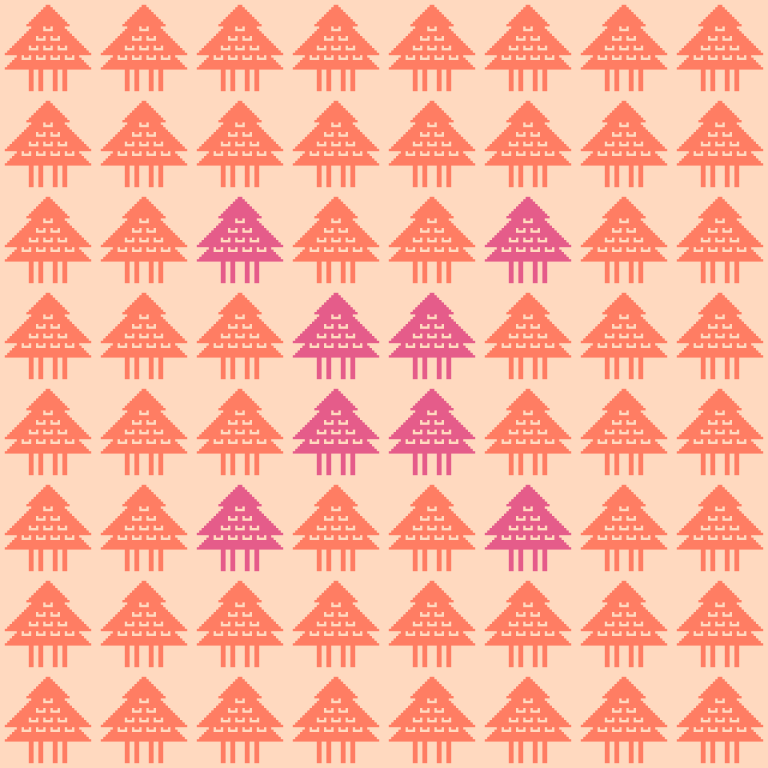
Reproduce this pattern procedurally as a WebGL 1 fragment shader.

```glsl
precision highp float;
// Grid of coral pixel-art fir trees, with a small cross of pink ones in the middle.

uniform vec2 u_resolution;

float between(float lo, float hi, float v) {
  return step(lo, v) * (1.0 - step(hi, v));
}

// Three stepped tiers: each row is one cell wider per side
float foliage(float side, float row) {
  float inset = row < 11.0 ? 1.0 : row < 23.0 ? 4.0 : 10.0;
  return between(2.0, 29.0, row) * step(side, row - inset);
}

// Four lines of U-shaped notches, holding 1, 2, 3 and 4 of them
float notches(float x, float y) {
  float line = floor((y - 11.0) / 4.0);
  float depth = mod(y - 11.0, 4.0);
  float fromCentre = abs(mod(x + 3.0 * (line + 1.0), 6.0) - 3.0);
  float cup = depth < 1.0 ? between(1.0, 2.0, fromCentre)
                          : between(0.0, 2.0, fromCentre);
  return cup * step(depth, 2.0) * between(0.0, 4.0, line)
       * step(abs(x), 3.0 * (line + 1.0));
}

// Two thin trunks on each side of the axis
float trunks(float side, float y) {
  float bars = between(2.0, 4.0, side) + between(6.0, 8.0, side);
  return bars * between(29.0, 38.0, y);
}

// Tile of 40 by 40 cells, y measured down from its top
float tree(vec2 cell) {
  float x = cell.x - 20.0;
  float side = abs(x);
  float leaves = foliage(side, floor(cell.y)) * (1.0 - notches(x, cell.y));
  return max(leaves, trunks(side, cell.y));
}

vec3 pattern(vec2 uv) {
  vec2 grid = vec2(uv.x, 1.0 - uv.y) * 8.0;
  vec2 fromMiddle = abs(floor(grid) - 3.5);

  // Pink on the diagonals of the central four by four tiles
  float pink = step(abs(fromMiddle.x - fromMiddle.y), 0.5)
             * step(fromMiddle.x, 2.0);
  vec3 treeColor = mix(vec3(1.0, 0.49, 0.39), vec3(0.90, 0.36, 0.54), pink);
  return mix(vec3(1.0, 0.85, 0.75), treeColor, tree(fract(grid) * 40.0));
}

void main() {
  // Average a 5 by 5 grid of samples to smooth the edges
  vec3 color = vec3(0.0);
  for (int j = 0; j < 5; j++) {
    for (int i = 0; i < 5; i++) {
      vec2 offset = (vec2(float(i), float(j)) - 2.0) / 5.0;
      color += pattern((gl_FragCoord.xy + offset) / u_resolution);
    }
  }
  gl_FragColor = vec4(color / 25.0, 1.0);
}
```
